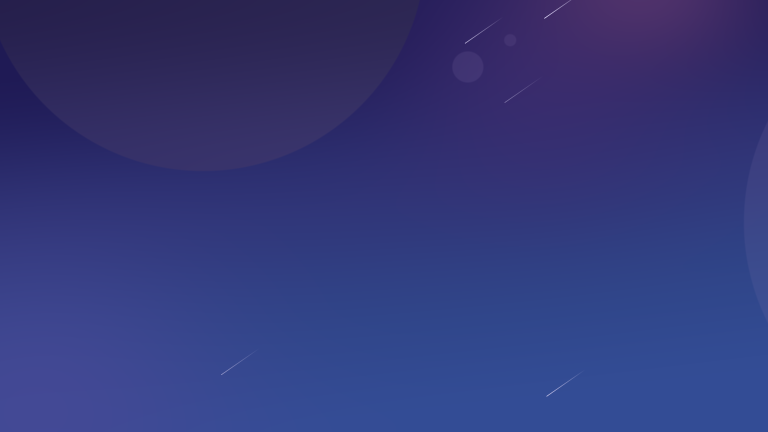
A Shadertoy shader for this background:

```glsl
// A calm night-sky backdrop: a tilted indigo-to-blue gradient warmed by soft
// elliptical glows, with translucent discs and thin fading meteor streaks.
// Everything is measured in canvas heights, from the lower left corner.

// Soft elliptical falloff, 1 at the centre.
float glow(vec2 p, vec2 center, vec2 radii) {
    vec2 d = (p - center) / radii;
    return exp(-dot(d, d));
}

// Smooth-edged disc coverage.
float disc(vec2 p, vec2 center, float radius, float pixel) {
    return 1.0 - smoothstep(-pixel, pixel, length(p - center) - radius);
}

// Thin line from its bright tail, fading along its span.
float streak(vec2 p, vec2 tail, vec2 span, float pixel) {
    vec2 q = p - tail;
    float along = clamp(dot(q, span) / dot(span, span), 0.0, 1.0);
    float dist = length(q - span * along);
    float halfWidth = 0.0011;
    float cover = 1.0 - smoothstep(halfWidth - 0.5 * pixel, halfWidth + 0.5 * pixel, dist);
    return cover * (1.0 - along);
}

// Vertical sky gradient, from t = 0 at the bottom to t = 1 at the top.
vec3 skyGradient(float t) {
    vec3 color = mix(vec3(0.20, 0.30, 0.585), vec3(0.185, 0.27, 0.535), smoothstep(0.0, 0.32, t));
    color = mix(color, vec3(0.185, 0.205, 0.465), smoothstep(0.22, 0.60, t));
    return mix(color, vec3(0.12, 0.10, 0.33), smoothstep(0.50, 0.95, t));
}

void mainImage(out vec4 fragColor, in vec2 fragCoord) {
    float pixel = 1.0 / iResolution.y;
    vec2 p = fragCoord * pixel;
    p.x *= 1.7778 * iResolution.y / iResolution.x;

    // Sky and coloured glows
    vec3 color = skyGradient(p.y - 0.12 * (p.x - 0.889));
    color = mix(color, vec3(0.28, 0.285, 0.59), 0.8 * glow(p, vec2(0.08, 0.06), vec2(0.45, 0.36)));
    color = mix(color, vec3(0.25, 0.18, 0.445), 0.65 * glow(p, vec2(1.24, 0.82), vec2(0.34, 0.27)));
    color = mix(color, vec3(0.34, 0.21, 0.43), 0.85 * glow(p, vec2(1.49, 1.03), vec2(0.28, 0.19)));

    // Large disc, lighter towards its lower rim
    vec3 planet = mix(vec3(0.22, 0.20, 0.42), vec3(0.16, 0.135, 0.31), smoothstep(0.58, 1.02, p.y));
    planet += 0.03 * (p.x - 0.47);
    color = mix(color, planet, disc(p, vec2(0.47, 1.12), 0.516, pixel));

    // Pale translucent discs
    vec3 haze = vec3(0.55, 0.48, 0.70);
    color = mix(color, haze, 0.13 * disc(p, vec2(2.241, 0.486), 0.519, pixel));
    color = mix(color, haze, 0.15 * disc(p, vec2(1.083, 0.845), 0.036, pixel));
    color = mix(color, haze, 0.13 * disc(p, vec2(1.181, 0.907), 0.014, pixel));

    // Meteor streaks: tail position and brightness
    vec3 meteors[5] = vec3[5](
        vec3(1.077, 0.900, 0.65), vec3(1.261, 0.958, 0.85), vec3(1.169, 0.763, 0.35),
        vec3(0.513, 0.133, 0.45), vec3(1.266, 0.083, 0.70));
    for (int i = 0; i < 5; i++) {
        float light = streak(p, meteors[i].xy, vec2(0.088, 0.061), pixel);
        color = mix(color, vec3(0.85, 0.82, 0.95), meteors[i].z * light);
    }

    fragColor = vec4(color, 1.0);
}
```
